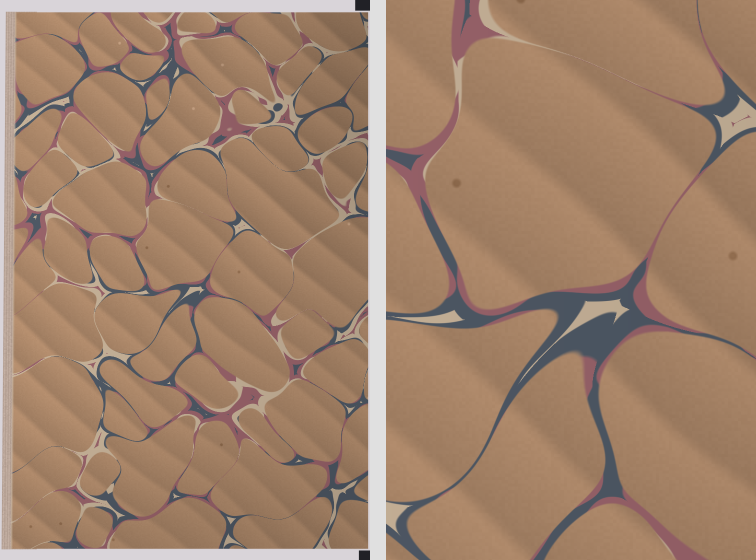
Left, the full canvas; right, a detail of the centre.
This texture is drawn by a WebGL 1 fragment shader. Its source:

```glsl
precision highp float;
// Marbled endpaper: tan bubbles parted by blue, rose and cream veins, over diagonal ripples.
// Soft cellular noise gives veins that swell where cells meet; layered sines steer
// their width and colour. A pale margin and the page block frame the sheet.

uniform vec2 u_resolution;

float hash(vec2 p) {
  return fract(sin(dot(p, vec2(127.1, 311.7))) * 43758.547);
}

// Layered sines, roughly -1 to 1
float flow(vec2 p) {
  return 0.6 * sin(p.x + 1.7 * sin(p.y * 0.8 + 1.0))
       + 0.4 * sin(p.y * 1.9 - p.x * 0.9 + 1.3 * sin(p.x * 1.4));
}

// x: closeness to a border (0 inside, log 2 on edges, more at junctions), y: cell id
vec2 softCells(vec2 p) {
  vec2 base = floor(p);
  float nearest = 9.0, id = 0.0, sum = 0.0;
  for (int j = -2; j <= 2; j++) {
    for (int i = -2; i <= 2; i++) {
      vec2 cell = base + vec2(float(i), float(j));
      vec2 seed = cell + 0.05 + 0.9 * vec2(hash(cell), hash(cell + 37.0));
      float d = length(seed - p) + 0.42 * hash(cell + 71.0);

      // Some cells carry a small bubble at their side
      float turn = 6.283 * hash(cell + 53.0);
      float bubble = length(seed + 0.45 * vec2(cos(turn), sin(turn)) - p) + 0.3;
      bubble += 4.0 * step(0.4, hash(cell + 91.0));

      sum += exp(-d / 0.115) + exp(-bubble / 0.115);
      if (min(d, bubble) < nearest) {
        nearest = min(d, bubble);
        id = hash(cell + (bubble < d ? 17.0 : 13.0));
      }
    }
  }
  return vec2(nearest / 0.115 + log(sum), id);
}

vec3 veinColor(vec2 p, float depth, float id) {
  float hue = 4.5 * flow(p * 9.0 + 2.0) + 5.0 * depth + 1.6 * id
            + 0.8 * sin(p.x * 70.0 + 3.0 * sin(p.y * 50.0));
  vec3 color = vec3(0.74, 0.66, 0.56);
  color = mix(color, vec3(0.56, 0.35, 0.38), smoothstep(0.35, 0.55, sin(hue + 2.1)));
  return mix(color, vec3(0.27, 0.31, 0.36), smoothstep(0.35, 0.55, sin(hue)));
}

// Tan ground with soft saw-tooth ripples falling to the right
vec3 ground(vec2 p) {
  float across = dot(p, vec2(0.66, 0.75)) / 0.058 + 0.2 * flow(p * 7.0);
  float saw = fract(across);
  float ripple = saw * smoothstep(1.0, 0.8, saw) - 0.38;
  float strength = 0.16 + 0.06 * flow(p * 5.0 + 4.0);
  vec3 color = vec3(0.635, 0.493, 0.375) * (1.0 + strength * ripple);
  return color + 0.015 * (hash(floor(p * 512.0)) - 0.5);
}

vec3 marble(vec2 p) {
  vec2 q = p + 0.018 * sin(p.yx * vec2(19.0, 23.0) + vec2(0.5, 2.0))
             + 0.006 * sin(p.yx * vec2(61.0, 53.0));
  vec3 color = ground(p);

  // Sparse specks
  vec2 tile = floor(p * 22.0);
  vec2 spot = 0.2 + 0.6 * vec2(hash(tile + 3.0), hash(tile + 9.0));
  float speck = smoothstep(0.08, 0.03, length(fract(p * 22.0) - spot));
  float kind = hash(tile + 21.0);
  color += speck * (0.1 * step(0.98, kind) - 0.1 * step(kind, 0.015));

  // Veins: mostly hairlines, swollen in places
  vec2 cells = softCells(q * vec2(7.4, 8.4) + 5.0);
  float limit = min(0.665 + 0.17 * flow(p * 15.0), 0.68);
  float depth = cells.x - limit;
  color = mix(color, veinColor(p, depth, cells.y), smoothstep(-0.03, 0.03, depth));

  // Light falls off towards the right, most of all at the top
  float shade = 1.065 - 0.17 * p.x - 0.07 * smoothstep(0.3, 0.0, p.y)
              - 0.14 * smoothstep(0.42, 0.68, p.x) * smoothstep(0.3, 1.0, p.y);
  return mix(vec3(0.42, 0.40, 0.39), color, 0.95) * shade + 0.012;
}

// Antialiased box mask, from low to high corner
float box(vec2 uv, vec2 low, vec2 high) {
  vec2 inside = smoothstep(low - 0.001, low + 0.001, uv)
              * (1.0 - smoothstep(high - 0.001, high + 0.001, uv));
  return inside.x * inside.y;
}

vec3 sheet(vec2 frag) {
  vec2 uv = frag / u_resolution;
  vec2 p = frag / u_resolution.y;
  float lean = 0.012 * uv.y;
  vec3 color = vec3(0.85, 0.83, 0.85);

  // Page block at the left, with fine leaf lines
  vec3 leaves = vec3(0.73, 0.65, 0.60) + 0.03 * sin((uv.x - lean) * 900.0)
              + 0.04 * (hash(floor(p * 400.0)) - 0.5);
  color = mix(color, leaves, box(uv, vec2(0.004 + lean, 0.019), vec2(0.1, 0.979)));

  // Marbled page with a shaded fold, then dark corners behind it
  float fold = smoothstep(0.026, 0.036, uv.x - lean);
  vec3 page = mix(vec3(0.80, 0.74, 0.67), marble(p), fold);
  color = mix(color, page, box(uv, vec2(0.029 + lean, 0.02), vec2(0.995, 0.978)));
  float corners = box(uv, vec2(0.96, 0.981), vec2(1.1)) + box(uv, vec2(0.97, -0.1), vec2(1.1, 0.017));
  return mix(color, vec3(0.13, 0.13, 0.15), corners);
}

void main() {
  // Four samples per pixel
  vec3 color = vec3(0.0);
  for (int k = 0; k < 4; k++) {
    float row = floor(float(k) / 2.0);
    color += sheet(gl_FragCoord.xy + vec2(float(k) - 2.0 * row, row) * 0.5 - 0.25);
  }
  gl_FragColor = vec4(color / 4.0, 1.0);
}
```
